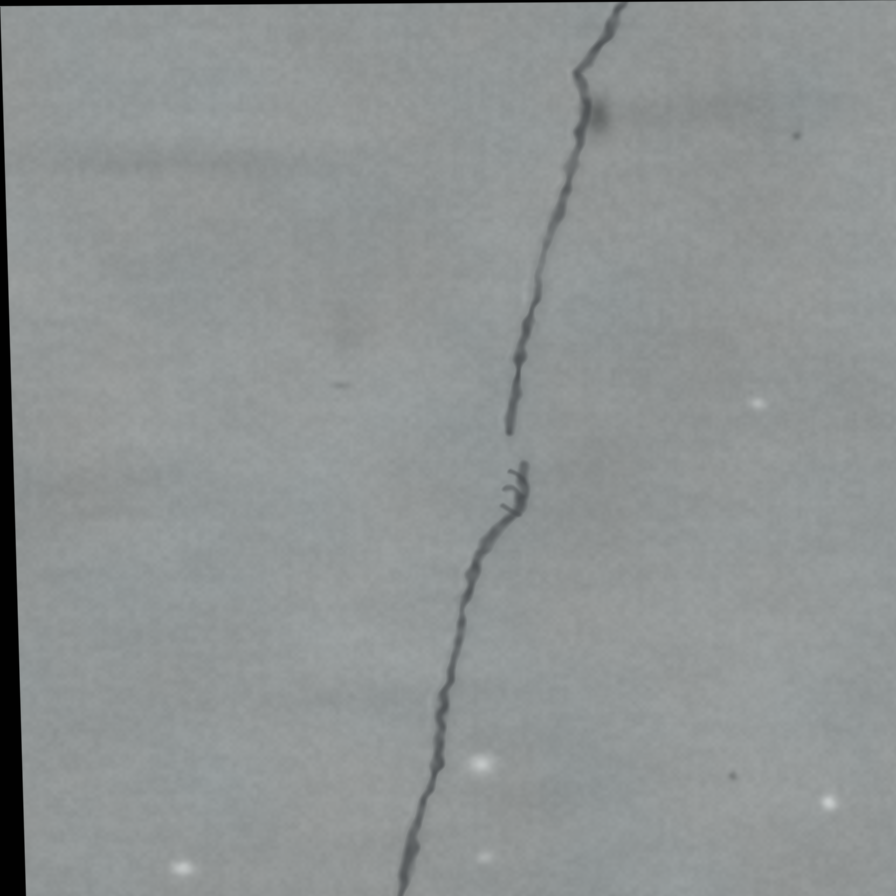
A WebGL 2 fragment shader for this texture:

```glsl
#version 300 es
precision highp float;
// A grey concrete slab, split by a thin crack that wanders from top to bottom.
// Layered value noise mottles the slab; the crack is a noise-warped polyline
// distance, with soft stains, pale chips and a black margin at left and top.
#define SLAB_COLOR vec3(0.574, 0.592, 0.592)
#define CRACK_COLOR vec3(0.27, 0.285, 0.295)
#define MARGIN_COLOR vec3(0.004)
#define MOTTLE 0.070
#define GRAIN 0.045
#define TINT 0.022
#define CRACK_WIDTH 0.0062
#define CRACK_WARP 0.007
#define GAP_SEGMENT 9

uniform vec2 u_resolution;
out vec4 fragColor;

const int NODES = 19;
const vec2 CRACK[NODES] = vec2[NODES](
  vec2(.698, 1.005), vec2(.674, .954), vec2(.646, .919), vec2(.655, .889),
  vec2(.647, .844), vec2(.630, .785), vec2(.607, .714), vec2(.596, .659),
  vec2(.579, .596), vec2(.570, .521), vec2(.585, .479), vec2(.581, .438),
  vec2(.536, .385), vec2(.521, .336), vec2(.510, .277), vec2(.495, .219),
  vec2(.488, .147), vec2(.466, .082), vec2(.447, -.005));

float hash(vec2 p) {
  return fract(sin(dot(p, vec2(127.1, 311.7))) * 43758.5453);
}

float noise(vec2 p) {
  vec2 i = floor(p), f = fract(p);
  f = f * f * (3.0 - 2.0 * f);
  return mix(mix(hash(i), hash(i + vec2(1, 0)), f.x),
             mix(hash(i + vec2(0, 1)), hash(i + vec2(1, 1)), f.x), f.y);
}

float fbm(vec2 p) {
  float sum = 0.0, amp = 0.5;
  for (int i = 0; i < 5; i++) {
    sum += amp * noise(p);
    p = p * 2.03 + 17.3;
    amp *= 0.5;
  }
  return sum;
}

float segment(vec2 p, vec2 a, vec2 b) {
  vec2 ab = b - a;
  return length(p - a - ab * clamp(dot(p - a, ab) / dot(ab, ab), 0.0, 1.0));
}

// Soft elliptical blot
float blot(vec2 p, vec2 center, vec2 radius) {
  vec2 d = (p - center) / radius;
  return exp(-dot(d, d));
}

float crackDistance(vec2 p) {
  float d = 1.0;
  for (int i = 0; i < NODES - 1; i++)
    if (i != GAP_SEGMENT) d = min(d, segment(p, CRACK[i], CRACK[i + 1]));
  return d;
}

vec3 slab(vec2 p) {
  float mottle = fbm(p * vec2(5.0, 7.0)) - 0.48;
  float streaks = noise(p * vec2(14.0, 75.0)) - 0.5;
  float grain = 0.6 * noise(p * 130.0) + 0.4 * noise(p * 260.0 + 9.0) - 0.5;
  float tint = fbm(p * 9.0 + 40.0) - 0.48;
  vec3 col = SLAB_COLOR + MOTTLE * mottle + 0.014 * streaks + GRAIN * grain;
  col += TINT * tint * vec3(1.0, 0.0, -0.5);

  // Broad stains and small dark pits
  float stain = 0.045 * blot(p, vec2(.20, .82), vec2(.17, .018));
  stain += 0.035 * blot(p, vec2(.78, .875), vec2(.14, .025));
  stain += 0.025 * blot(p, vec2(.13, .45), vec2(.14, .03));
  stain += 0.025 * blot(p, vec2(.39, .22), vec2(.13, .02));
  stain += 0.030 * blot(p, vec2(.39, .635), vec2(.025, .03));
  stain += 0.025 * blot(p, vec2(.67, .46), vec2(.07, .06));
  stain += 0.160 * blot(p, vec2(.668, .870), vec2(.013, .022));
  stain += 0.070 * blot(p, vec2(.380, .570), vec2(.013, .005));
  stain += 0.120 * blot(p, vec2(.818, .134), vec2(.005));
  stain += 0.120 * blot(p, vec2(.889, .848), vec2(.005));

  // Pale chips
  float chip = 0.20 * blot(p, vec2(.204, .031), vec2(.012, .008));
  chip += 0.18 * blot(p, vec2(.537, .147), vec2(.014, .010));
  chip += 0.20 * blot(p, vec2(.925, .104), vec2(.008));
  chip += 0.12 * blot(p, vec2(.846, .550), vec2(.010, .006));
  chip += 0.09 * blot(p, vec2(.541, .043), vec2(.010, .007));
  return col - stain + chip;
}

void main() {
  vec2 p = gl_FragCoord.xy / u_resolution;
  float px = 1.0 / min(u_resolution.x, u_resolution.y);
  vec3 col = slab(p);

  // Crack: ragged dark core, soft shoulder and a thin pale left lip
  vec2 warp = vec2(noise(p * 75.0), noise(p * 75.0 + 31.0)) - 0.5;
  vec2 q = p + CRACK_WARP * warp;
  float d = crackDistance(q);
  float width = CRACK_WIDTH * (0.7 + 0.7 * noise(vec2(p.y * 38.0, 3.0)));
  float worn = blot(p, vec2(.607, .72), vec2(.1, .055));
  float strength = mix(0.55, 1.0, noise(p * 95.0 + 5.0)) * (1.0 - 0.4 * worn);
  float core = 1.0 - smoothstep(0.15 * width, 1.25 * width + px, d);
  float shoulder = exp(-d * d / 0.00012);
  float lip = exp(-pow((crackDistance(q + vec2(0.012, 0.0))) / 0.004, 2.0));
  col += 0.045 * lip * noise(p * 60.0 + 70.0) * (1.0 - core);
  col = mix(col, CRACK_COLOR, max(0.88 * core * strength, 0.16 * shoulder));

  // Short slanting splinters beside the break in the crack
  for (int i = 0; i < 3; i++) {
    vec2 start = vec2(0.568 - 0.004 * float(i), 0.474 - 0.018 * float(i));
    float tick = segment(q, start, start + vec2(0.017, -0.010));
    col = mix(col, CRACK_COLOR, 0.5 * (1.0 - smoothstep(0.0005, 0.004 + px, tick)));
  }

  // Slightly tilted slab outline against the black margin
  float left = p.x - 0.0290 * (1.0 - p.y);
  float top = 1.0 - p.y - 0.0068 * (1.0 - p.x);
  float inside = smoothstep(-px, px, min(left, top));
  fragColor = vec4(mix(MARGIN_COLOR, col, inside), 1.0);
}
```
